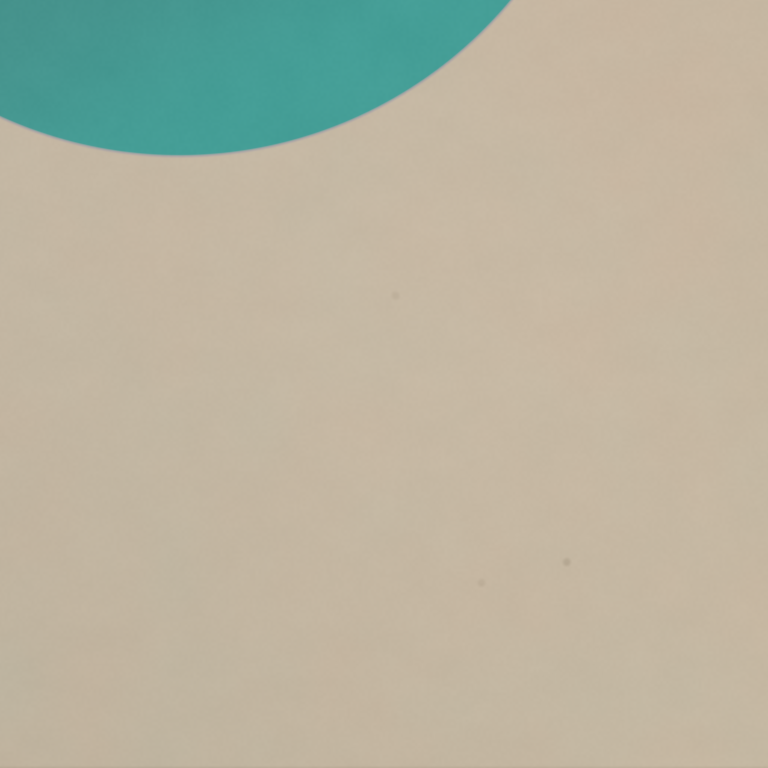
A three.js fragment shader for this background:

```glsl
// A teal disc hanging over the top edge of softly mottled beige paper.
varying vec2 vUv;

float hash(vec2 p) {
  vec3 q = fract(vec3(p.xyx) * 0.1031);
  q += dot(q, q.yzx + 33.33);
  return fract((q.x + q.y) * q.z);
}

float valueNoise(vec2 p) {
  vec2 cell = floor(p);
  vec2 f = fract(p);
  f = f * f * (3.0 - 2.0 * f);
  float low = mix(hash(cell), hash(cell + vec2(1.0, 0.0)), f.x);
  float high = mix(hash(cell + vec2(0.0, 1.0)), hash(cell + vec2(1.0)), f.x);
  return mix(low, high, f.y);
}

// Layered noise, centred on zero
float mottle(vec2 p) {
  float sum = 0.0;
  float weight = 0.5;
  for (int i = 0; i < 4; i++) {
    sum += weight * (valueNoise(p) - 0.5);
    p = p * 2.1 + vec2(17.3, 9.1);
    weight *= 0.5;
  }
  return sum;
}

float circleDistance(vec2 p, vec2 centre, float radius) {
  return length(p - centre) - radius;
}

float speck(vec2 p, vec2 centre, float radius) {
  return 1.0 - smoothstep(0.2 * radius, radius, length(p - centre));
}

// Broad light across the sheet, blotches of warm and cool, a few specks
vec3 paperColor(vec2 p) {
  vec3 bottomLeft = vec3(0.745, 0.700, 0.620);
  vec3 bottomRight = vec3(0.772, 0.720, 0.636);
  vec3 topLeft = vec3(0.775, 0.722, 0.645);
  vec3 topRight = vec3(0.775, 0.713, 0.630);
  vec3 color = mix(mix(bottomLeft, bottomRight, p.x), mix(topLeft, topRight, p.x), p.y);
  color += vec3(0.010) * exp(-8.0 * dot(p - vec2(0.6, 0.55), p - vec2(0.6, 0.55)));
  color += vec3(0.020, -0.008, -0.010) * mottle(p * 9.0 + 4.0);
  color += vec3(0.014) * mottle(p * vec2(24.0, 30.0));

  float dust = 0.5 * speck(p, vec2(0.738, 0.268), 0.008)
             + 0.3 * speck(p, vec2(0.627, 0.241), 0.008)
             + 0.3 * speck(p, vec2(0.515, 0.615), 0.008);
  return color - 0.12 * dust;
}

// Greyer towards the upper left, brighter near the lower rim
vec3 discColor(vec2 p) {
  vec3 shadedTeal = vec3(0.275, 0.575, 0.550);
  vec3 brightTeal = vec3(0.270, 0.620, 0.590);
  float light = smoothstep(0.0, 0.36, 0.6 * p.x + (1.0 - p.y));
  return mix(shadedTeal, brightTeal, light) + 0.02 * mottle(p * 22.0);
}

void main() {
  vec2 p = vUv;
  float d = circleDistance(p, vec2(0.2337, 1.359), 0.5615);

  vec3 color = mix(discColor(p), paperColor(p), smoothstep(-0.0018, 0.0018, d));

  // Thin mauve fringe along the rim
  float fringe = exp(-pow((d - 0.001) / 0.0018, 2.0));
  color = mix(color, vec3(0.60, 0.59, 0.66), 0.45 * fringe);

  // Fine grain and a faint shade at the bottom edge
  color += 0.008 * (valueNoise(p * 260.0) - 0.5);
  color -= 0.03 * (1.0 - smoothstep(0.0, 0.004, p.y));

  gl_FragColor = vec4(color, 1.0);
}
```
